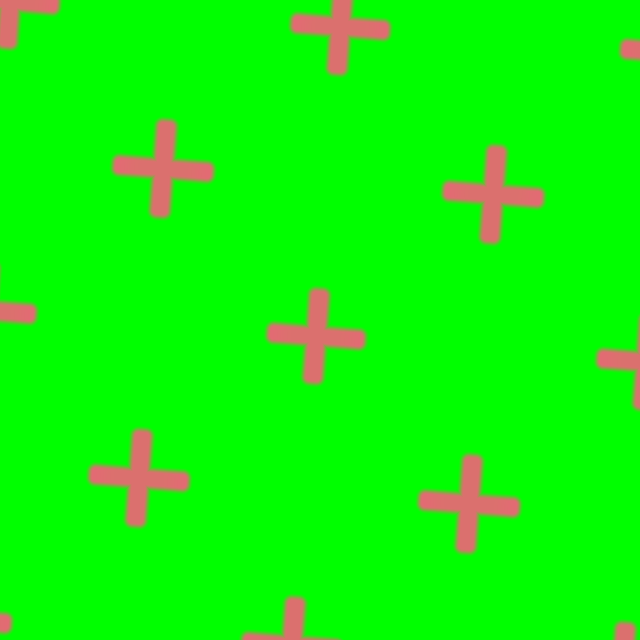
A Shadertoy shader for this pattern:

```glsl
// Soft rose plus signs on flat green, set on a slightly tilted lattice.
// Two interleaved rectangular grids give the staggered rows; each plus is
// the union of two rounded bars, with a slight variation in arm length.

const vec3 GREEN = vec3(0.0, 1.0, 0.0);
const vec3 ROSE = vec3(0.86, 0.44, 0.43);
const vec3 PINK = vec3(0.90, 0.41, 0.46);

const vec2 CELL = vec2(0.5174, 0.4850);    // spacing of one grid
const vec2 ANCHOR = vec2(0.4941, 0.4746);  // centre of the middle plus
const float TILT = 0.078;                  // clockwise, in radians
const vec2 ARM = vec2(0.0785, 0.0760);     // half lengths across and up
const vec2 HALF_WIDTH = vec2(0.0154, 0.0161);
const float CORNER = 0.011;
const float SOFTNESS = 0.0065;
const float LENGTH_JITTER = 0.0012;

float hash(vec2 p) {
    return fract(sin(dot(p, vec2(127.1, 311.7))) * 43758.5453);
}

vec2 rotateClockwise(vec2 p, float angle) {
    float c = cos(angle), s = sin(angle);
    return vec2(c * p.x - s * p.y, s * p.x + c * p.y);
}

float roundedBox(vec2 p, vec2 halfSize, float radius) {
    vec2 d = abs(p) - halfSize + radius;
    return length(max(d, 0.0)) + min(max(d.x, d.y), 0.0) - radius;
}

float plusSign(vec2 p, vec2 arm, vec2 halfWidth, float radius) {
    float across = roundedBox(p, vec2(arm.x, halfWidth.x), radius);
    float up = roundedBox(p, vec2(halfWidth.y, arm.y), radius);
    return min(across, up);
}

void mainImage(out vec4 fragColor, in vec2 fragCoord) {
    vec2 uv = fragCoord / iResolution.y;
    vec2 grid = rotateClockwise(uv - ANCHOR, TILT) / CELL;
    float edge = max(SOFTNESS, 0.75 / iResolution.y);
    vec3 color = GREEN;

    // Corner grid, then the grid shifted by half a cell
    for (int i = 0; i < 2; i++) {
        vec2 shifted = grid + 0.5 * float(i);
        vec2 id = floor(shifted + 0.5);
        vec2 p = (shifted - id) * CELL;

        float jitter = (hash(id + 17.0 * float(i)) - 0.5) * 2.0 * LENGTH_JITTER;
        float d = plusSign(p, ARM + jitter, HALF_WIDTH, CORNER);

        // Horizontal tips lean pink
        float tip = smoothstep(0.45, 0.95, abs(p.x) / ARM.x);
        vec3 ink = mix(ROSE, PINK, 0.7 * tip);
        color = mix(color, ink, 1.0 - smoothstep(-edge, edge, d));
    }

    fragColor = vec4(color, 1.0);
}
```
